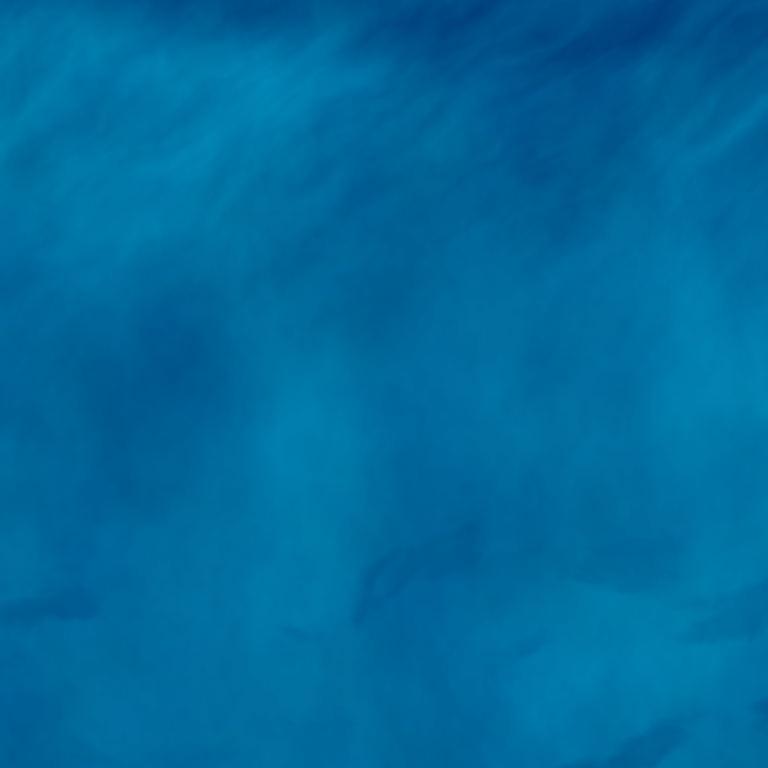
Write a Shadertoy shader that draws this texture.

```glsl
// Soft, cloudy deep-blue water with slanted streaks above and dark wisps below.
#define MID_TONE vec3(0.0, 0.420, 0.615)
#define TONE_SLOPE vec3(0.0, 1.0, 0.80)
#define CLOUD_SCALE 4.2
#define CLOUD_DEPTH 0.14
#define STREAK_ANGLE 0.70
#define STREAK_DEPTH 0.15
#define WISP_DEPTH 0.055
#define MOTTLE_DEPTH 0.040
#define GRAIN_DEPTH 0.020
#define HUE_DRIFT 0.030

float hash(vec2 cell) {
    vec3 h = fract(vec3(cell.xyx) * 0.1031);
    h += dot(h, h.yzx + 33.33);
    return fract((h.x + h.y) * h.z);
}

float noise(vec2 p) {
    vec2 cell = floor(p);
    vec2 f = fract(p);
    f = f * f * f * (f * (f * 6.0 - 15.0) + 10.0);
    float low = mix(hash(cell), hash(cell + vec2(1, 0)), f.x);
    float high = mix(hash(cell + vec2(0, 1)), hash(cell + vec2(1, 1)), f.x);
    return mix(low, high, f.y);
}

// Layered noise, centred on zero
float fbm(vec2 p) {
    float sum = 0.0;
    float weight = 0.5;
    for (int i = 0; i < 5; i++) {
        sum += weight * (noise(p) - 0.5);
        p = mat2(1.6, 1.2, -1.2, 1.6) * p + 7.3;
        weight *= 0.5;
    }
    return sum;
}

vec2 rotate(vec2 p, float angle) {
    float c = cos(angle), s = sin(angle);
    return vec2(c * p.x + s * p.y, c * p.y - s * p.x);
}

// Soft elliptical patch, turned by angle
float patchAt(vec2 p, vec2 centre, vec2 radius, float angle) {
    vec2 q = rotate(p - centre, angle) / radius;
    return exp(-dot(q, q));
}

void mainImage(out vec4 fragColor, in vec2 fragCoord) {
    vec2 uv = fragCoord / iResolution.xy;
    vec2 warp = vec2(fbm(uv * 5.0 + 11.0), fbm(uv * 5.0 + 47.0));
    vec2 p = uv + 0.13 * warp;

    // Broad light and dark areas
    float tone = 0.004;
    tone += 0.060 * patchAt(p, vec2(0.15, 0.72), vec2(0.28, 0.09), 0.85);
    tone += 0.030 * patchAt(p, vec2(0.36, 0.88), vec2(0.22, 0.08), -0.2);
    tone += 0.068 * patchAt(p, vec2(0.94, 0.55), vec2(0.18, 0.10), -0.8);
    tone += 0.048 * patchAt(p, vec2(0.90, 0.18), vec2(0.25, 0.11), 0.45);
    tone += 0.035 * patchAt(p, vec2(0.37, 0.42), vec2(0.08, 0.13), 0.0);
    tone += 0.025 * patchAt(p, vec2(0.63, 0.53), vec2(0.07, 0.16), 0.0);
    tone -= 0.075 * patchAt(p, vec2(0.86, 0.78), vec2(0.32, 0.14), -0.35);
    tone -= 0.038 * patchAt(p, vec2(0.48, 0.61), vec2(0.13, 0.12), 0.4);
    tone -= 0.032 * patchAt(p, vec2(0.20, 0.47), vec2(0.12, 0.14), 0.0);
    tone -= 0.035 * patchAt(p, vec2(0.02, 0.20), vec2(0.20, 0.38), 0.0);
    tone -= 0.025 * patchAt(p, vec2(0.68, 0.28), vec2(0.14, 0.10), 0.5);
    tone -= 0.025 * patchAt(p, vec2(0.45, 0.02), vec2(0.45, 0.08), 0.0);
    tone -= 0.125 * smoothstep(0.89, 1.02, p.y + 0.08 * (p.x - 0.5));

    // Cloudy drift, drawn out a little vertically in the middle
    tone += CLOUD_DEPTH * fbm(p * vec2(1.25, 0.85) * CLOUD_SCALE + 3.0);

    // Slanted streaks fading out below the middle
    float upper = smoothstep(0.45, 0.85, uv.y);
    vec2 along = rotate(uv + 0.09 * warp, STREAK_ANGLE);
    tone += STREAK_DEPTH * upper * fbm(along * vec2(7.0, 24.0) + 21.0);

    // Ragged dark wisps near the bottom
    vec2 wispPoint = rotate(uv + 0.10 * warp, 0.3);
    float wisps = smoothstep(0.03, 0.22, fbm(wispPoint * vec2(7.0, 13.0) + 75.0));
    tone -= WISP_DEPTH * wisps * (1.0 - smoothstep(0.15, 0.42, uv.y));

    // Soft upright mottling and faint fine grain
    tone += MOTTLE_DEPTH * fbm((uv + 0.03 * warp) * vec2(26.0, 17.0) + 5.0);
    tone += GRAIN_DEPTH * fbm(uv * vec2(75.0, 55.0));

    // Ease the brightest and darkest tones, then drift between blue and teal
    tone = clamp(tone, -0.18, 0.11);
    vec3 colour = MID_TONE + TONE_SLOPE * tone;
    colour.b += HUE_DRIFT * fbm(uv * 9.0 + 90.0);
    fragColor = vec4(colour, 1.0);
}
```
